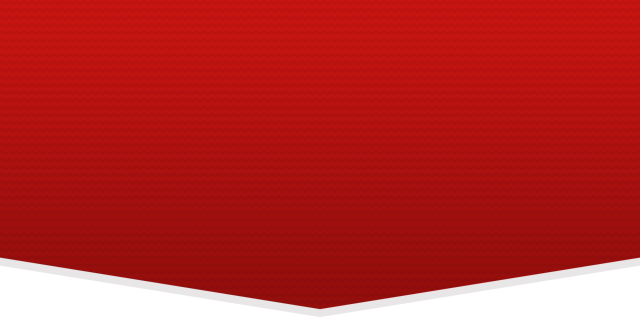
This background is drawn by a Shadertoy shader. Its source:

```glsl
// Red chevron-textured banner with a pointed lower edge and a pale grey trim on white.

#define TIP_HEIGHT 0.034
#define EDGE_SLOPE 0.161
#define TRIM_WIDTH 0.025
#define ROW_PITCH 0.0234
#define ZIGZAG_PITCH 0.0234
#define ZIGZAG_HEIGHT 0.30
#define TEXTURE_DEPTH 0.055

const vec3 RED_TOP = vec3(0.770, 0.078, 0.066);
const vec3 RED_LOW = vec3(0.560, 0.052, 0.046);
const vec3 TRIM_GREY = vec3(0.910, 0.902, 0.902);
const vec3 PAPER_WHITE = vec3(1.0);

// Triangle wave from 0 to 1 with period 1
float triangleWave(float t) {
    return abs(2.0 * fract(t) - 1.0);
}

// Soft dark fold along each zigzag row, with a faint highlight between rows
float zigzagShade(vec2 p) {
    float row = p.y / ROW_PITCH + ZIGZAG_HEIGHT * triangleWave(p.x / ZIGZAG_PITCH);
    float fold = abs(fract(row) - 0.5);
    float shadow = 1.0 - smoothstep(0.08, 0.34, fold);
    return 0.4 - shadow;
}

void mainImage(out vec4 fragColor, in vec2 fragCoord) {
    // Height runs from 0 to 1, x is zero on the centre line
    vec2 p = vec2(fragCoord.x - 0.5 * iResolution.x, fragCoord.y) / iResolution.y;
    float halfWidth = 0.5 * iResolution.x / iResolution.y;
    float soft = 0.75 / iResolution.y;

    // Vertical red gradient and fine texture
    vec3 red = mix(RED_LOW, RED_TOP, smoothstep(-0.08, 1.08, p.y));
    red *= 1.0 + TEXTURE_DEPTH * zigzagShade(p);

    // Pointed edge, reaching the same height at the sides for any aspect
    float edge = TIP_HEIGHT + EDGE_SLOPE * abs(p.x) / halfWidth;
    float above = p.y - edge;

    // Layers from back to front
    vec3 color = mix(PAPER_WHITE, TRIM_GREY, smoothstep(-soft, soft, above + TRIM_WIDTH));
    color = mix(color, red, smoothstep(-soft, soft, above));
    fragColor = vec4(color, 1.0);
}
```
